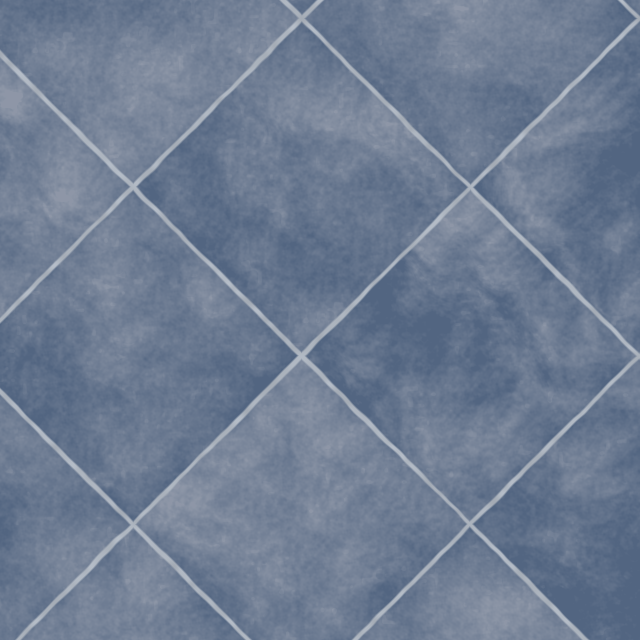
Reproduce this texture procedurally as a Shadertoy shader.

```glsl
const vec3 DEEP_BLUE = vec3(0.32, 0.395, 0.505);
const vec3 PALE_BLUE = vec3(0.555, 0.59, 0.655);
const vec3 GROUT = vec3(0.68, 0.71, 0.75);
const vec2 CROSSING = vec2(0.4714, 0.444); // one grout crossing
const float HALF_DIAGONAL = 0.2635;
const float GROUT_HALF_WIDTH = 0.0037;

float hash(vec2 p) {
    return fract(sin(dot(p, vec2(127.1, 311.7))) * 43758.5453);
}

float valueNoise(vec2 p) {
    vec2 i = floor(p);
    vec2 f = fract(p);
    f = f * f * (3.0 - 2.0 * f);
    float low = mix(hash(i), hash(i + vec2(1.0, 0.0)), f.x);
    float high = mix(hash(i + vec2(0.0, 1.0)), hash(i + vec2(1.0)), f.x);
    return mix(low, high, f.y);
}

// Layered noise, turned between octaves to hide the lattice
float fbm(vec2 p, int octaves) {
    float sum = 0.0;
    float total = 0.0;
    float amplitude = 0.5;
    for (int i = 0; i < octaves; i++) {
        sum += amplitude * valueNoise(p);
        total += amplitude;
        amplitude *= 0.55;
        p = mat2(0.8, 0.6, -0.6, 0.8) * p * 2.03 + 7.3;
    }
    return sum / total;
}

// Canvas position to diagonal tile units
vec2 toTileSpace(vec2 p) {
    vec2 d = p - CROSSING;
    return vec2(d.x + d.y, d.y - d.x) / (2.0 * HALF_DIAGONAL);
}

// Distance to the nearest edge along each tile axis, in canvas units
vec2 edgeDistance(vec2 tilePos, float side) {
    return (0.5 - abs(fract(tilePos) - 0.5)) * side;
}

// Glaze tone from 0 (deep) to 1 (pale)
float glazeTone(vec2 p, vec2 cell) {
    float seed = hash(cell + 3.7);
    vec2 q = p + 9.0 * vec2(seed, hash(cell + 8.1));
    float cloud = fbm(q * 5.0, 3) - 0.5;
    float mottle = fbm(q * 24.0 + 4.0 * cloud, 4) - 0.5;
    float grain = fbm(q * 150.0, 2) - 0.5;
    float mottling = mix(0.45, 1.1, hash(cell + 5.3));
    float flecks = smoothstep(0.68, 0.85, valueNoise(q * 110.0))
                 * smoothstep(-0.02, 0.15, mottle);
    return 0.44 + 0.28 * (seed - 0.5) + 1.25 * cloud
         + mottling * mottle + 0.34 * grain + 0.14 * flecks;
}

void mainImage(out vec4 fragColor, in vec2 fragCoord) {
    vec2 uv = fragCoord / iResolution.xy;
    float pixel = 1.0 / min(iResolution.x, iResolution.y);
    float side = HALF_DIAGONAL * sqrt(2.0);

    // Slightly uneven tile edges
    vec2 wobble = vec2(valueNoise(uv * 45.0), valueNoise(uv * 45.0 + 31.0)) - 0.5;
    vec2 tilePos = toTileSpace(uv + 0.0022 * wobble);
    vec2 cell = floor(tilePos);
    vec2 edges = edgeDistance(tilePos, side);
    float edge = min(edges.x, edges.y);

    // Cloudy glaze, a little darker along the rim
    float rim = exp(-edge / 0.012);
    float tone = glazeTone(uv, cell) - 0.18 * rim;
    vec3 color = mix(DEEP_BLUE, PALE_BLUE, clamp(tone, 0.0, 1.0));

    // Grout of varying width
    float width = GROUT_HALF_WIDTH * mix(0.75, 1.15, valueNoise(uv * 14.0));
    float softness = 0.0008 + 0.75 * pixel;
    float grout = 1.0 - smoothstep(width - softness, width + softness, edge);
    vec3 groutColor = GROUT * mix(0.94, 1.05, valueNoise(uv * 70.0));
    color = mix(color, groutColor, grout);

    fragColor = vec4(color, 1.0);
}
```
